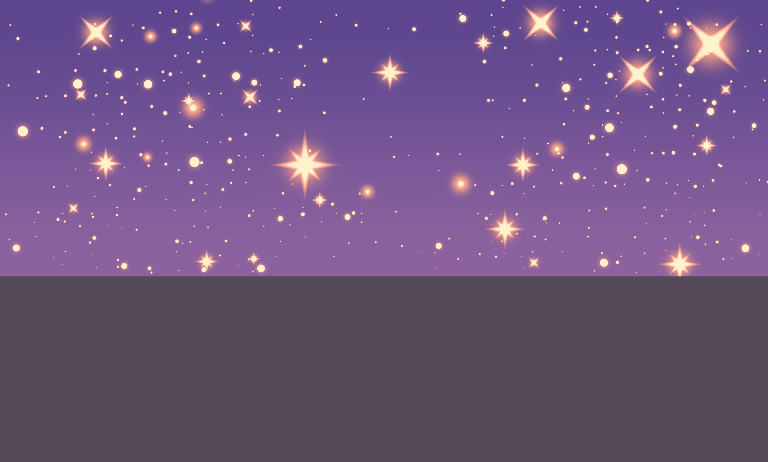
Give the GLSL for this background, as a Shadertoy shader.

```glsl
// Draws a violet dusk sky full of glowing cream stars above a flat dark ground.

const float ASPECT = 1.67;
const float HORIZON = 0.402;
const vec3 SKY_TOP = vec3(0.365, 0.275, 0.56);
const vec3 SKY_LOW = vec3(0.545, 0.385, 0.62);
const vec3 GROUND = vec3(0.33, 0.29, 0.35);
const vec3 PEACH = vec3(1.0, 0.64, 0.53);
const vec3 CREAM = vec3(1.0, 0.95, 0.80);

// Star styles
const float UPRIGHT = 0.0;
const float DIAGONAL = 1.0;
const float HALO = 2.0;

// Bright stars: x, y, core radius, style
const int BRIGHT_COUNT = 12;
const vec4 BRIGHT[BRIGHT_COUNT] = vec4[](
    vec4(0.209, 0.930, 0.016, DIAGONAL), vec4(0.420, 0.767, 0.011, HALO),
    vec4(0.663, 0.643, 0.024, UPRIGHT),  vec4(0.848, 0.843, 0.013, UPRIGHT),
    vec4(1.176, 0.950, 0.017, DIAGONAL), vec4(1.387, 0.839, 0.018, DIAGONAL),
    vec4(1.546, 0.904, 0.027, DIAGONAL), vec4(0.230, 0.646, 0.012, UPRIGHT),
    vec4(1.137, 0.643, 0.012, UPRIGHT),  vec4(1.098, 0.504, 0.014, UPRIGHT),
    vec4(1.478, 0.428, 0.015, UPRIGHT),  vec4(1.002, 0.602, 0.010, HALO));

vec3 hash3(vec2 cell, float seed) {
    vec3 h = fract(vec3(cell.xyx + seed) * vec3(0.1031, 0.1030, 0.0973));
    h += dot(h, h.yxz + 33.33);
    return fract((h.xxy + h.yzz) * h.zyx);
}

float disk(vec2 q, float radius, float blur) {
    return 1.0 - smoothstep(radius - blur, radius + blur, length(q));
}

// Tapered spike along x, on both sides of the centre
float spike(vec2 q, float reach, float width, float blur) {
    float taper = max(1.0 - abs(q.x) / reach, 0.0);
    return taper * (1.0 - smoothstep(0.0, width * taper + blur, abs(q.y)));
}

float cross4(vec2 q, float reach, float width, float blur) {
    return max(spike(q, reach, width, blur), spike(q.yx, reach, width, blur));
}

// Brightness of one star: peach below 0.5, cream above
float star(vec2 q, float radius, float style, float blur) {
    vec2 turned = vec2(q.x + q.y, q.y - q.x) * 0.7071;
    float d = length(q) / radius;
    float halo = 0.55 * exp(-d * d * 0.28);
    float core = disk(q, radius * 0.72, blur + radius * 0.2);
    if (style == HALO) return max(core, 0.6 * exp(-d * d * 0.22));
    vec2 axis = style == DIAGONAL ? turned : q;
    float rays = cross4(axis, radius * 3.6, radius * 0.55, blur);
    if (style == UPRIGHT)
        rays = max(rays, cross4(turned, radius * 2.2, radius * 0.5, blur));
    return max(core, halo + rays * 0.8);
}

// Layered sines that gather the dots into two broad drifts
float drift(vec2 p) {
    float wave = 0.5 + 0.5 * cos((p.x - 0.4) * 6.6);
    float ripple = 0.2 * sin(p.x * 17.0 + p.y * 9.0) * sin(p.y * 21.0);
    float lowSky = 1.0 - smoothstep(HORIZON, 0.72, p.y);
    return clamp(mix(wave, 0.85, lowSky * 0.7) + ripple, 0.1, 1.0);
}

// Cellular scatter of round dots, smaller toward the horizon
float dots(vec2 p, float size, vec2 radii, float chance, float seed, float blur) {
    vec2 cell = floor(p / size);
    vec3 rnd = hash3(cell, seed);
    vec3 pick = hash3(cell, seed + 57.0);
    vec2 center = (cell + mix(vec2(0.2), vec2(0.8), rnd.xy)) * size;
    float nearness = mix(0.65, 1.0, smoothstep(HORIZON, 0.8, center.y));
    float radius = mix(radii.x, radii.y, rnd.z * rnd.z) * nearness;
    float d = length(p - center) / radius;
    float glow = 0.45 * exp(-d * d * 0.5);
    float shown = step(pick.x, chance * drift(center));
    return shown * max(disk(p - center, radius, blur), glow);
}

// Cellular scatter of small spiked stars
float sparks(vec2 p, float size, float chance, float seed, float blur) {
    vec2 cell = floor(p / size);
    vec3 rnd = hash3(cell, seed);
    vec3 pick = hash3(cell, seed + 31.0);
    vec2 center = (cell + mix(vec2(0.25), vec2(0.75), rnd.xy)) * size;
    float style = floor(pick.y * 2.99);
    float light = star(p - center, size * mix(0.035, 0.07, rnd.z), style, blur);
    return light * step(pick.x, chance * drift(center));
}

void mainImage(out vec4 fragColor, in vec2 fragCoord) {
    vec2 p = fragCoord / iResolution.xy * vec2(ASPECT, 1.0);
    float blur = 0.7 / iResolution.y;

    // Sky gradient
    float height = smoothstep(0.0, 1.0, (p.y - HORIZON) / (1.0 - HORIZON));
    vec3 color = mix(SKY_LOW, SKY_TOP, height);

    // Scattered starlight, from fine dust to large dots
    float light = dots(p, 0.031, vec2(0.0012, 0.0034), 0.48, 3.0, blur);
    light = max(light, dots(p, 0.057, vec2(0.0028, 0.0065), 0.52, 19.0, blur));
    light = max(light, dots(p, 0.098, vec2(0.0075, 0.0135), 0.45, 41.0, blur));
    light = max(light, sparks(p, 0.125, 0.5, 73.0, blur));

    // Bright stars
    for (int i = 0; i < BRIGHT_COUNT; i++)
        light = max(light, star(p - BRIGHT[i].xy, BRIGHT[i].z, BRIGHT[i].w, blur));

    color = mix(color, PEACH, smoothstep(0.0, 0.6, light));
    color = mix(color, CREAM, smoothstep(0.4, 0.9, light));

    // Ground
    color = mix(GROUND, color, smoothstep(-blur, blur, p.y - HORIZON));
    fragColor = vec4(color, 1.0);
}
```
